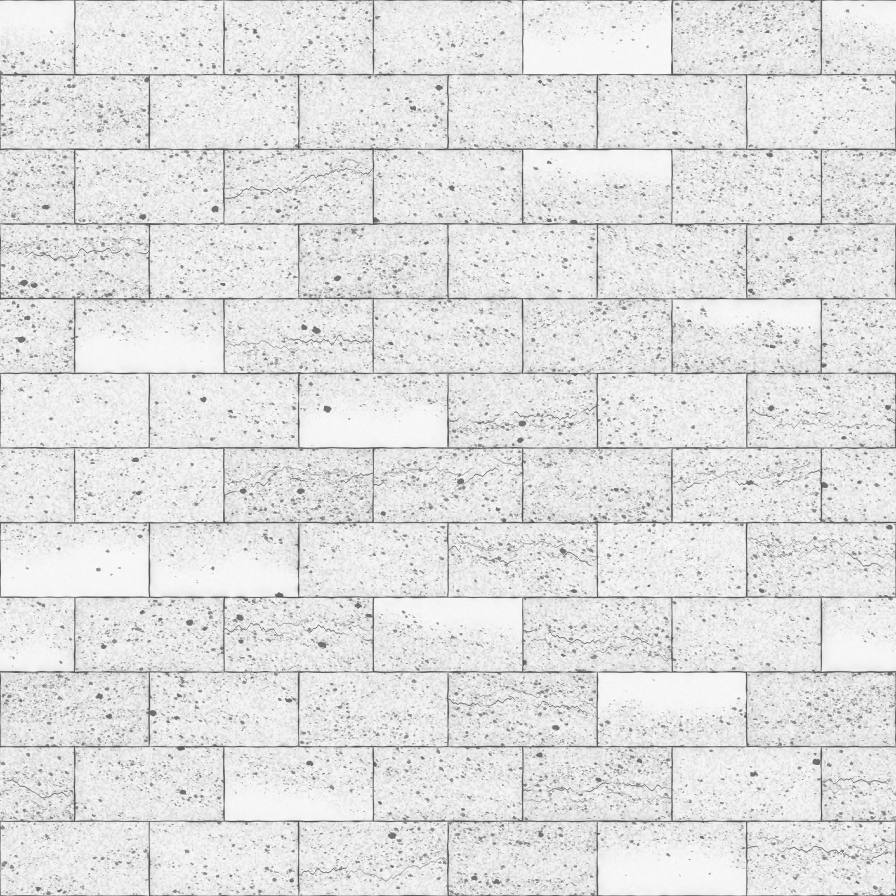
Reproduce this texture procedurally as a WebGL 1 fragment shader.

```glsl
precision highp float;
// Pale travertine blocks in running bond: 6 across, 12 down, thin worn joints.
// Each block hashes its own bedding tilt, pore density, bare half or vein;
// pores are ragged dots in layered grids, gathered along the bedding.

#define COLUMNS 6.0
#define ROWS 12.0
#define JOINT_HALF 0.009    // lengths are in block heights
#define VEIN_HALF 0.008
#define BARE_SHARE 0.18
#define VEIN_SHARE 0.28
#define GRAIN_DEPTH 0.105
#define STONE_LIGHT 0.972
#define STONE_GREY 0.950
#define PORE_TONE 0.36
#define JOINT_TONE 0.30

uniform vec2 u_resolution;

vec3 hash3(vec2 p) {
  vec3 q = fract(p.xyx * vec3(0.1031, 0.1030, 0.0973));
  q += dot(q, q.yxz + 33.33);
  return fract((q.xxy + q.yzz) * q.zyx);
}

float noise(vec2 p) {
  vec2 c = floor(p), f = fract(p);
  f = f * f * (3.0 - 2.0 * f);
  float low = mix(hash3(c).x, hash3(c + vec2(1.0, 0.0)).x, f.x);
  float high = mix(hash3(c + vec2(0.0, 1.0)).x, hash3(c + 1.0).x, f.x);
  return mix(low, high, f.y);
}

// Smooth coverage of a shape of half-width r at distance d
float cover(float d, float r, float px) {
  return clamp((r - d) / px + 0.5, 0.0, 1.0) * min(1.0, 2.0 * r / px);
}

// One layer of flattened dots; density is the share of filled cells
float pores(vec2 p, float cells, float density, float px) {
  vec2 g = p * cells, cell = floor(g);
  float mask = 0.0;
  for (int j = -1; j <= 1; j++) {
    for (int i = -1; i <= 1; i++) {
      vec2 n = cell + vec2(float(i), float(j));
      vec3 h = hash3(n);
      float r = 0.36 * max(0.0, 1.0 - h.z / max(density, 0.001));
      float d = length((g - n - h.xy) * vec2(0.75, 1.0));
      mask = max(mask, cover(d, r, px * cells));
    }
  }
  return mask;
}

void main() {
  // Block layout: every other course shifts by half a block
  vec2 grid = gl_FragCoord.xy / u_resolution * vec2(COLUMNS, ROWS);
  float px = ROWS / u_resolution.y;
  float row = floor(grid.y);
  grid.x += 0.5 * mod(row, 2.0);
  vec2 id = vec2(mod(floor(grid.x), COLUMNS), row);
  vec2 size = vec2(ROWS / COLUMNS, 1.0);
  vec2 p = fract(grid) * size;
  vec2 toEdge = min(p, size - p);

  // Character of this block
  vec3 kind = hash3(id + 7.0);
  vec3 trait = hash3(id * 3.0 + 51.0);
  float bare = step(kind.x, BARE_SHARE);
  float veined = step(1.0 - VEIN_SHARE, kind.x);
  float richness = mix(0.3, 1.0, max(kind.y, 0.5 * veined));
  if (trait.x < 0.5) p = size - p;
  vec2 seed = id * vec2(17.0, 31.0) + 5.0;
  float tilt = (trait.y - 0.5) * 0.34;

  // Bedding bands and the bare half
  vec2 bed = vec2(p.x, p.y - tilt * p.x);
  float band = noise(bed * vec2(1.3, 10.0) + seed);
  float patchy = noise(p * 2.5 + seed + 9.0);
  float limit = bed.y - 0.42 + 0.25 * (patchy - 0.5);
  float rough = mix(1.0, smoothstep(-0.12, 0.35, limit), bare);

  // Ragged vein, a fainter broken one beside it, pores around them
  float veinY = 0.45 + tilt * (p.x - 1.0)
              + 0.20 * (noise(vec2(p.x * 2.5, 1.0) + seed) - 0.5)
              + 0.08 * (noise(vec2(p.x * 11.0, 4.0) + seed) - 0.5)
              + 0.04 * (noise(vec2(p.x * 30.0, 6.0) + seed) - 0.5);
  float veinDist = abs(p.y - veinY);
  float sideDist = abs(p.y - veinY + 0.13);
  float veinFade = noise(vec2(p.x * 4.0, 8.0) + seed);
  float vein = smoothstep(0.12, 0.5, veinFade) * cover(veinDist, VEIN_HALF, px);
  vein = max(vein, 0.6 * smoothstep(0.7, 0.3, veinFade + 0.0) * cover(sideDist, VEIN_HALF, px));
  vein *= veined;

  // Pores in four sizes, outlines roughened by a small warp
  float density = rough * richness * mix(0.15, 1.0, smoothstep(0.3, 0.75, band));
  density += veined * 0.25 * exp(-min(veinDist, sideDist) * 12.0);
  float warp = noise(p * 34.0 + seed) - 0.5;
  vec2 q = bed + seed + 0.022 * vec2(warp, -warp);
  float pits = 0.30 * pores(q, 41.0, 0.55 * density, px);
  pits = max(pits, 0.52 * pores(q, 27.0, 0.50 * density, px));
  pits = max(pits, 0.68 * pores(q, 16.0, 0.32 * density, px));
  pits = max(pits, 0.85 * pores(q, 9.0, 0.055 * density, px));

  // Stone body: tint, cloudy patches, fine grain
  float tone = mix(STONE_LIGHT, STONE_GREY, rough * richness * mix(0.5, 1.0, patchy));
  float grain = smoothstep(0.25, 1.0, noise(p * 43.0 + seed));
  grain = mix(grain, noise(p * 21.0 + seed + 2.0), 0.25);
  tone -= GRAIN_DEPTH * grain * mix(0.15, 1.0, rough) * mix(0.7, 1.1, richness);
  tone = mix(tone, PORE_TONE, max(pits, 0.75 * vein));

  // Soiled rim and worn joint
  float edge = min(toEdge.x, toEdge.y);
  float wear = noise(p * 9.0 + seed + 3.0);
  tone -= 0.13 * trait.z * wear * exp(-edge * 16.0);
  float joint = cover(edge, JOINT_HALF * mix(0.7, 1.35, wear), px);
  tone = mix(tone, JOINT_TONE, joint * mix(0.6, 1.0, wear));

  gl_FragColor = vec4(vec3(tone), 1.0);
}
```
